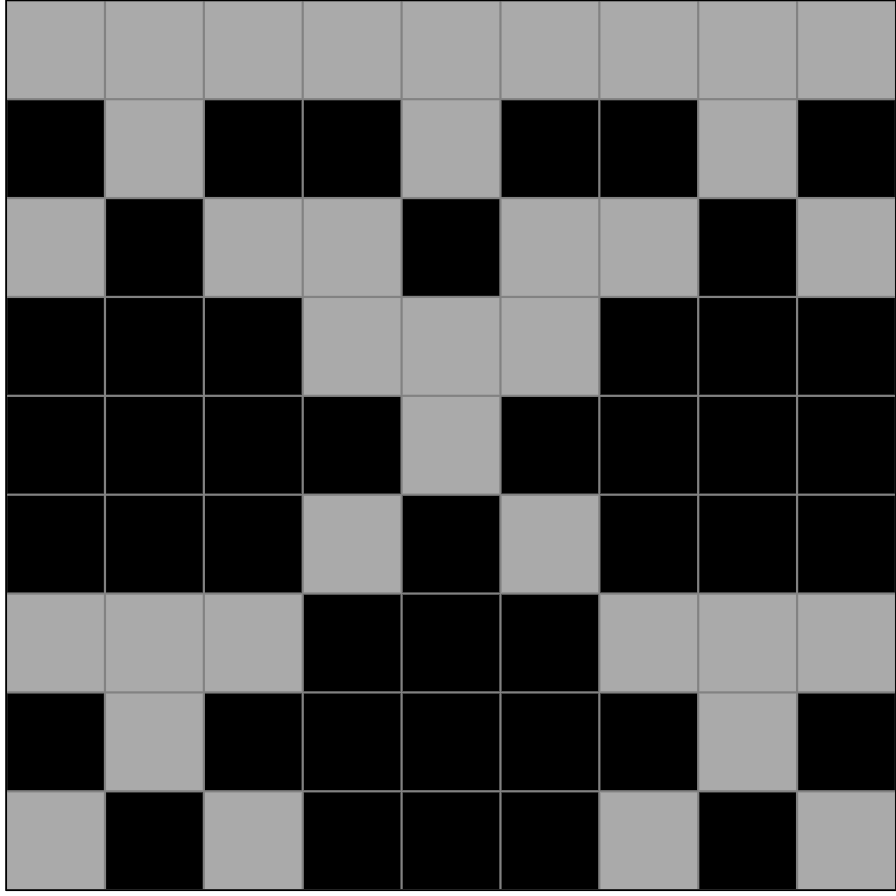
Give the GLSL for this pattern, as a WebGL 2 fragment shader.

```glsl
#version 300 es
precision highp float;
// Draws a two-level self-similar carpet of grey and black squares on a ruled grid.

uniform vec2 u_resolution;
out vec4 fragColor;

const float MOTIF_SIZE = 3.0;             // motif cells per side
const int LEVELS = 2;                     // nesting depth
const float GRID_SIZE = 9.0;              // MOTIF_SIZE to the power LEVELS
const float CELL = 0.11035;               // side of one cell
const vec2 GRID_ORIGIN = vec2(0.0068, 0.0065);
const float RULE_HALF_WIDTH = 0.00125;
const float FRAME_HALF_WIDTH = 0.001;

const vec3 PAPER = vec3(1.0);
const vec3 FILLED = vec3(0.667);
const vec3 EMPTY = vec3(0.0);
const vec3 RULE = vec3(0.51);
const vec3 FRAME = vec3(0.0);

// Rows counted from the top: full, centre only, sides only.
bool motif(vec2 cell) {
  bool isCentre = cell.x == 1.0;
  if (cell.y == 0.0) return true;
  return cell.y == 1.0 ? isCentre : !isCentre;
}

// A cell is filled when the motif is filled at every level.
bool carpet(vec2 cell) {
  bool filled = true;
  for (int level = 0; level < LEVELS; level++) {
    filled = filled && motif(mod(cell, MOTIF_SIZE));
    cell = floor(cell / MOTIF_SIZE);
  }
  return filled;
}

// Antialiased coverage of the region where the distance is negative.
float coverage(float dist, float pixel) {
  return clamp(0.5 - dist / pixel, 0.0, 1.0);
}

float boxDistance(vec2 p, vec2 halfSize) {
  vec2 q = abs(p) - halfSize;
  return length(max(q, 0.0)) + min(max(q.x, q.y), 0.0);
}

void main() {
  vec2 uv = gl_FragCoord.xy / u_resolution;
  float pixel = 1.0 / min(u_resolution.x, u_resolution.y);
  vec2 grid = (uv - GRID_ORIGIN) / CELL;

  // Cells
  vec2 cell = clamp(floor(grid), 0.0, GRID_SIZE - 1.0);
  cell.y = GRID_SIZE - 1.0 - cell.y;
  vec3 color = carpet(cell) ? FILLED : EMPTY;

  // Rules between cells
  vec2 toRule = abs(fract(grid + 0.5) - 0.5) * CELL;
  float ruleDist = min(toRule.x, toRule.y) - RULE_HALF_WIDTH;
  color = mix(color, RULE, coverage(ruleDist, pixel));

  // Outer frame and margin
  vec2 halfSize = vec2(0.5 * GRID_SIZE * CELL);
  float edge = boxDistance(uv - GRID_ORIGIN - halfSize, halfSize);
  color = mix(color, PAPER, coverage(-edge, pixel));
  float frameDist = abs(edge) - FRAME_HALF_WIDTH;
  color = mix(color, FRAME, coverage(frameDist, pixel));

  fragColor = vec4(color, 1.0);
}
```
